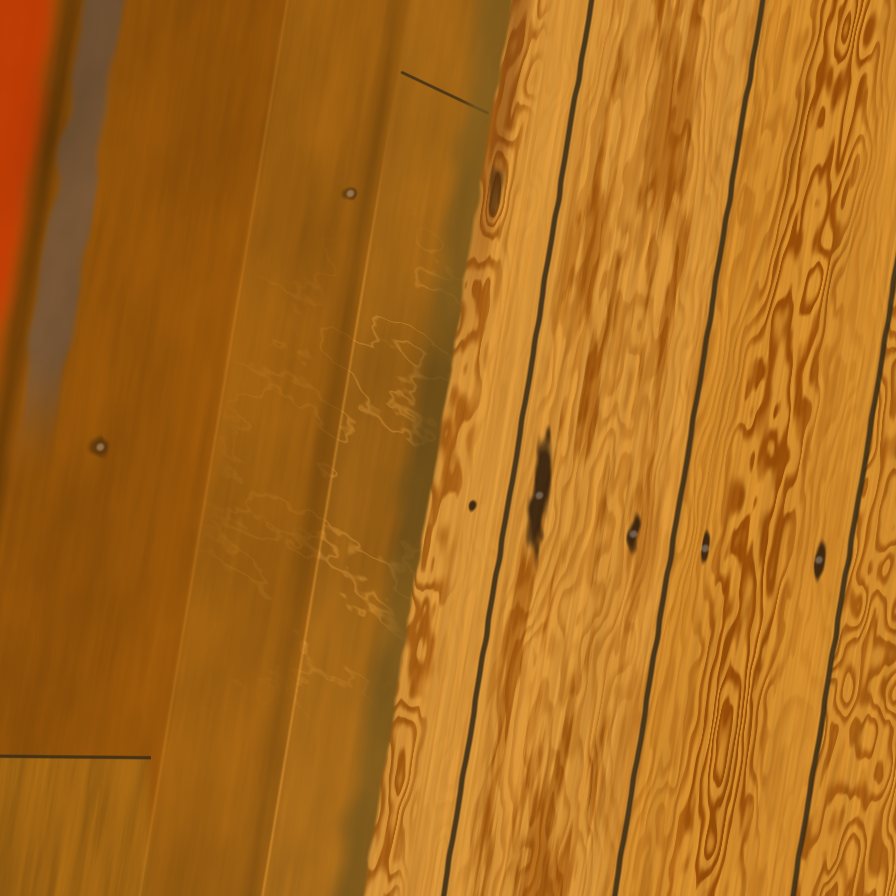
Give the GLSL for this texture, as a Shadertoy shader.

```glsl
// Slanted wooden floorboards: dull varnished planks at left, sanded pine at right.
#define SLANT 0.165
#define SANDED_EDGE 0.406
#define SEAM_WIDTH 0.003
#define PALE_WOOD vec3(0.87, 0.60, 0.23)
#define LATE_WOOD vec3(0.61, 0.32, 0.04)
#define VARNISH vec3(0.56, 0.315, 0.035)
#define RED_STAIN vec3(0.76, 0.24, 0.02)
#define GREY_WEAR vec3(0.43, 0.32, 0.22)
#define GAP_COLOR vec3(0.22, 0.17, 0.09)

float hash(vec2 p) {
    p = fract(p * vec2(0.1031, 0.1137));
    p += dot(p, p.yx + 33.33);
    return fract((p.x + p.y) * p.x * 17.3);
}

float noise(vec2 p) {
    vec2 i = floor(p), f = fract(p);
    f = f * f * (3.0 - 2.0 * f);
    return mix(mix(hash(i), hash(i + vec2(1, 0)), f.x),
               mix(hash(i + vec2(0, 1)), hash(i + vec2(1, 1)), f.x), f.y);
}

float fbm(vec2 p) {
    float sum = 0.0, amp = 0.5;
    for (int i = 0; i < 4; i++) {
        sum += amp * noise(p);
        p = p * 2.03 + 17.7;
        amp *= 0.5;
    }
    return sum;
}

// Soft band around zero
float band(float d, float halfWidth, float soft) {
    return 1.0 - smoothstep(halfWidth - soft, halfWidth + soft, abs(d));
}

float segment(vec2 p, vec2 a, vec2 b) {
    vec2 ab = b - a;
    return length(p - a - ab * clamp(dot(p - a, ab) / dot(ab, ab), 0.0, 1.0));
}

// Growth rings nested around a board's centre line
float cathedral(float q, float y, float seed, float wobble) {
    float warp = fbm(vec2(q * 24.0 + seed, y * 5.0 + seed)) * 7.0;
    warp += noise(vec2(q * 50.0 + seed, y * 22.0)) * wobble;
    float r = fract(sqrt(q * q + 0.00008) * 78.0 + warp + y * 3.0);
    return smoothstep(0.25, 0.72, r) * (1.0 - smoothstep(0.82, 1.0, r));
}

vec3 varnishedBoards(vec2 uv, float s) {
    float cloud = fbm(vec2(s * 13.0, uv.y * 7.0));
    float fiber = fbm(vec2(s * 110.0, uv.y * 8.0));
    vec3 col = mix(VARNISH, vec3(0.59, 0.355, 0.06), smoothstep(0.150, 0.162, s));
    col = mix(col, vec3(0.61, 0.38, 0.08), smoothstep(0.290, 0.296, s));
    col *= 0.80 + 0.28 * cloud + 0.14 * fiber;
    col += vec3(0.06, 0.045, 0.02) * smoothstep(0.45, 0.0, uv.y) * smoothstep(0.15, 0.35, s);

    // Red varnish, dark border, worn grey strip
    float rag = (noise(vec2(s * 30.0, uv.y * 24.0)) - 0.5) * 0.012;
    float red = 1.0 - smoothstep(-0.118, -0.085, s + rag);
    col = mix(col, RED_STAIN * (0.9 + 0.2 * cloud), red * smoothstep(0.46, 0.72, uv.y));
    col *= 1.0 - 0.25 * band(s + 0.083, 0.012, 0.012);
    float wear = band(s + 0.047 + rag, 0.022, 0.006) * smoothstep(0.46, 0.62, uv.y);
    col = mix(col, GREY_WEAR * (0.85 + 0.3 * cloud), 0.88 * wear);

    // Lower left plank and cross joints
    float joint = uv.y - 0.156 + 0.01 * uv.x;
    float plank = smoothstep(0.003, -0.003, joint) * smoothstep(0.172, 0.160, uv.x);
    col = mix(col, vec3(0.62, 0.385, 0.07) * (0.82 + 0.35 * fiber), plank);
    col = mix(col, GAP_COLOR, 0.85 * band(joint, 0.0018, 0.001) * step(uv.x, 0.168));
    float crack = segment(uv, vec2(0.449, 0.919), vec2(0.544, 0.874));
    col = mix(col, GAP_COLOR, 0.8 * band(crack, 0.0016, 0.001));

    // Raised edges and wavy gloss
    col += vec3(0.09, 0.07, 0.04) * band(s - 0.156, 0.001, 0.0025);
    col += vec3(0.20, 0.15, 0.08) * band(s - 0.293, 0.001, 0.0022) * smoothstep(0.95, 0.6, uv.y);
    col *= 1.0 - 0.16 * band(s - 0.279, 0.008, 0.012);
    float wave = fbm(vec2(s * 14.0 + 3.0, uv.y * 24.0 + s * 12.0));
    float gloss = band(wave - 0.53, 0.012, 0.02) * smoothstep(0.14, 0.20, s);
    gloss *= band(uv.y - 0.48, 0.23, 0.08) * mix(0.35, 1.0, step(0.293, s));
    col += vec3(0.13, 0.11, 0.075) * gloss;

    // Olive film along the sanded edge
    float film = smoothstep(0.358, 0.392, s + rag * 1.5);
    return mix(col, vec3(0.43, 0.32, 0.11) * (0.8 + 0.4 * cloud), 0.72 * film);
}

vec3 sandedBoards(vec2 uv, float s) {
    float y = uv.y, grain;
    float fiber = fbm(vec2(s * 190.0, y * 5.0));
    if (s < 0.495) {
        grain = cathedral(s - 0.424, y, 5.0, 2.5) * mix(0.75, 0.07, smoothstep(0.428, 0.455, s));
    } else if (s < 0.686) {
        float strokes = smoothstep(0.46, 0.62, fbm(vec2(s * 75.0, y * 7.0)));
        grain = 0.55 * strokes + 0.32 * cathedral(s - 0.590, y, 21.0, 1.2);
        grain *= smoothstep(0.497, 0.525, s) * mix(1.0, 0.45, smoothstep(0.635, 0.67, s));
    } else if (s < 0.885) {
        float q = s - 0.780 + (noise(vec2(y * 5.0, 3.0)) - 0.5) * 0.012;
        grain = cathedral(q, y, 11.0, 1.0) * mix(0.95, 0.26, smoothstep(0.022, 0.055, abs(q)));
        grain *= 1.0 - 0.6 * smoothstep(0.83, 0.87, s);
    } else {
        grain = cathedral(s - 0.925, y, 31.0, 3.0) * 0.7;
    }
    vec3 col = mix(PALE_WOOD, LATE_WOOD, clamp(grain + 0.34 * (fiber - 0.3), 0.0, 1.0));
    col *= 0.93 + 0.10 * noise(vec2(s * 420.0, y * 7.0));
    col *= mix(vec3(1.0), vec3(0.98, 0.95, 0.80), smoothstep(0.67, 0.70, s));

    // Old varnish near the upper edge
    float residue = band(s - 0.418, 0.010, 0.008) * smoothstep(0.52, 0.85, y);
    return mix(col, vec3(0.48, 0.24, 0.05), 0.5 * residue);
}

void mainImage(out vec4 fragColor, in vec2 fragCoord) {
    vec2 uv = fragCoord / iResolution.xy;
    float s = uv.x - SLANT * uv.y;
    float ragged = (noise(vec2(uv.y * 45.0, 2.0)) - 0.5) * 0.004;
    float sanded = smoothstep(-0.003, 0.003, s - SANDED_EDGE + ragged);
    vec3 col = mix(varnishedBoards(uv, s), sandedBoards(uv, s), sanded);

    // Gaps between sanded boards
    vec3 seams = vec3(0.495, 0.686, 0.885);
    for (int i = 0; i < 3; i++)
        col = mix(col, GAP_COLOR, 0.88 * band(s - seams[i] + ragged * 0.5, SEAM_WIDTH, 0.0015));

    // Knots and splits: centre, radii
    vec4 knots[8] = vec4[8](
        vec4(0.602, 0.447, 0.011, 0.08), vec4(0.707, 0.404, 0.007, 0.024),
        vec4(0.787, 0.388, 0.005, 0.019), vec4(0.914, 0.375, 0.007, 0.024),
        vec4(0.528, 0.436, 0.006, 0.008), vec4(0.112, 0.501, 0.014, 0.013),
        vec4(0.391, 0.784, 0.01, 0.008), vec4(0.553, 0.785, 0.009, 0.034));
    float rough = 0.5 * noise(uv * vec2(160.0, 60.0)) - 0.25;
    for (int i = 0; i < 8; i++) {
        vec2 d = uv - knots[i].xy;
        d.x -= SLANT * 0.7 * d.y;
        float r = length(d / knots[i].zw) + rough;
        col = mix(col, vec3(0.19, 0.12, 0.05), (i < 5 ? 0.9 : 0.5) * smoothstep(1.1, 0.5, r));
        if (i != 4 && i != 7) col += vec3(0.20, 0.22, 0.25) * smoothstep(0.006, 0.002, length(d));
    }
    fragColor = vec4(col, 1.0);
}
```
